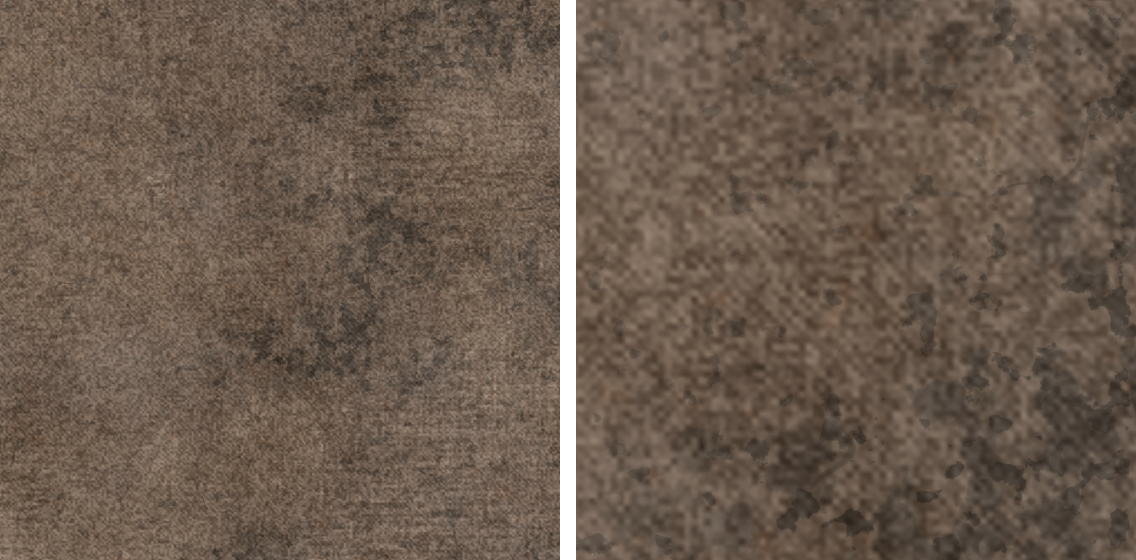
Left: the whole. Right: its middle third, enlarged.
Reproduce this texture procedurally as a Shadertoy shader.

```glsl
#define BASE_COLOR vec3(0.441, 0.373, 0.318)
#define TONE_TINT vec3(1.0, 0.95, 0.89)
#define STAIN_COLOR vec3(0.215, 0.195, 0.175)
#define RUST_COLOR vec3(0.49, 0.375, 0.29)
#define CLOUD_CONTRAST 0.15
#define GRAIN_CONTRAST 0.172
#define THREAD_CONTRAST 0.11
#define TWILL_CONTRAST 0.012
#define STAIN_STRENGTH 0.75
#define GRAIN_SCALE 250.0
#define THREAD_SCALE 190.0
#define TWILL_SCALE 105.0

float hash(vec2 p) {
    vec3 q = fract(p.xyx * 0.1031);
    q += dot(q, q.yzx + 33.33);
    return fract((q.x + q.y) * q.z);
}

float noise(vec2 p) {
    vec2 cell = floor(p);
    vec2 f = fract(p);
    f = f * f * (3.0 - 2.0 * f);
    float low = mix(hash(cell), hash(cell + vec2(1, 0)), f.x);
    float high = mix(hash(cell + vec2(0, 1)), hash(cell + vec2(1, 1)), f.x);
    return mix(low, high, f.y);
}

float fbm(vec2 p) {
    float sum = 0.0;
    float weight = 0.5;
    for (int i = 0; i < 5; i++) {
        sum += weight * noise(p);
        p = mat2(0.8, 0.6, -0.6, 0.8) * p * 2.03 + 17.3;
        weight *= 0.5;
    }
    return sum / 0.96875;
}

// Stretched noise forms broken threads that show only in worn patches.
float threads(vec2 p, float seed) {
    float patchMask = smoothstep(0.45, 0.7, fbm(p * 4.0 + seed));
    float strand = noise(vec2(p.x * 16.0, p.y * THREAD_SCALE) + seed) - 0.5;
    return strand * (0.15 + 0.85 * patchMask);
}

// Thin cracks follow the middle level of a warped noise field.
float cracks(vec2 p) {
    vec2 warped = p + 0.02 * vec2(noise(p * 40.0), noise(p * 40.0 + 9.0));
    float line = abs(noise(warped * 15.0 + 61.0) - 0.5);
    float gate = smoothstep(0.55, 0.7, fbm(p * 10.0 + 23.0));
    return (1.0 - smoothstep(0.008, 0.035, line)) * gate;
}

void mainImage(out vec4 fragColor, in vec2 fragCoord) {
    vec2 uv = fragCoord / min(iResolution.x, iResolution.y);

    // Broad clouds, mottling and fine grain
    float cloud = fbm(uv * 5.0 + 3.7) - 0.5;
    float mottle = fbm(uv * 26.0 + 19.0) - 0.5;
    float grain = noise(uv * GRAIN_SCALE) - 0.5;
    float coarse = noise(uv * GRAIN_SCALE * 0.48 + 41.0) - 0.5;
    float tone = CLOUD_CONTRAST * cloud + 0.09 * mottle;
    tone += GRAIN_CONTRAST * (grain + 0.45 * coarse);

    // Woven threads and diagonal twill
    tone += THREAD_CONTRAST * threads(uv, 5.0);
    tone += 0.6 * THREAD_CONTRAST * threads(uv.yx, 29.0);
    float twill = sin(6.2832 * TWILL_SCALE * (uv.x + uv.y) + 4.0 * noise(uv * 30.0));
    tone += TWILL_CONTRAST * twill * (0.4 + 1.2 * noise(uv * 8.0));

    // Pale flecks
    float fleck = smoothstep(0.8, 0.97, noise(uv * vec2(120.0, 170.0) + 73.0));
    tone += 0.09 * fleck * smoothstep(0.4, 0.65, fbm(uv * 7.0 + 51.0));

    vec3 color = BASE_COLOR + tone * TONE_TINT;

    // Warm and cool drift, with faint rust marks
    float warmth = fbm(uv * 6.0 + 83.0) - 0.5;
    color += warmth * vec3(0.025, 0.0, -0.03);
    float rust = smoothstep(0.66, 0.84, fbm(uv * 55.0 + 13.0));
    color = mix(color, RUST_COLOR + tone, 0.5 * rust);

    // Soft grey soiling, crumbly stains, dark pits and cracks
    float soil = smoothstep(0.48, 0.76, fbm(uv * vec2(4.6, 5.4) + 37.0));
    float crumbs = smoothstep(0.5, 0.66, fbm(uv * 42.0 + 7.0));
    float pit = smoothstep(0.65, 0.75, fbm(uv * 70.0 + 91.0) + 0.08 * (soil - 0.2));
    float stain = soil * (0.17 + 0.55 * crumbs);
    stain = max(stain, pit * (0.5 + 0.4 * soil));
    stain = max(stain, 0.55 * cracks(uv));
    color = mix(color, STAIN_COLOR + 0.6 * tone, STAIN_STRENGTH * stain);

    fragColor = vec4(clamp(color, 0.0, 1.0), 1.0);
}
```
